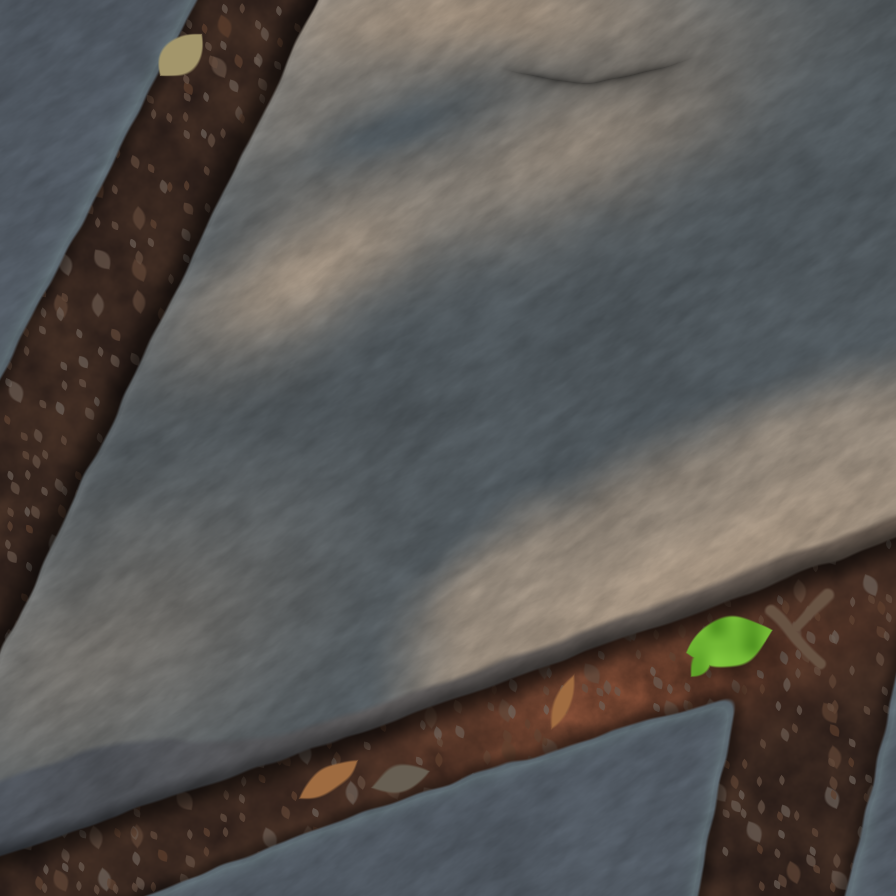
Write a Shadertoy shader that draws this texture.

```glsl
float hash(vec2 p) {
    vec3 q = fract(vec3(p.xyx) * 0.1031);
    q += dot(q, q.yzx + 33.33);
    return fract((q.x + q.y) * q.z);
}

float noise(vec2 p) {
    vec2 i = floor(p), f = fract(p);
    f = f * f * (3.0 - 2.0 * f);
    return mix(mix(hash(i), hash(i + vec2(1, 0)), f.x),
               mix(hash(i + vec2(0, 1)), hash(i + vec2(1, 1)), f.x), f.y);
}

float fbm(vec2 p) {
    float sum = 0.0, amp = 0.5;
    for (int i = 0; i < 5; i++) {
        sum += amp * noise(p);
        p = mat2(1.6, 1.2, -1.2, 1.6) * p + 7.3;
        amp *= 0.5;
    }
    return sum;
}

vec2 rotate(vec2 p, float a) {
    float c = cos(a), s = sin(a);
    return vec2(c * p.x + s * p.y, c * p.y - s * p.x);
}

// Signed distance to a line, positive on the left of a -> b
float leftOf(vec2 p, vec2 a, vec2 b) {
    vec2 d = normalize(b - a), q = p - a;
    return d.x * q.y - d.y * q.x;
}

float segment(vec2 p, vec2 a, vec2 b) {
    vec2 d = b - a;
    return length(p - a - d * clamp(dot(p - a, d) / dot(d, d), 0.0, 1.0));
}

float smoothMin(float a, float b, float k) {
    float h = max(k - abs(a - b), 0.0) / k;
    return min(a, b) - h * h * k * 0.25;
}

float cover(float d) { return smoothstep(-0.002, 0.002, d); }

float glow(vec2 p, vec2 center, vec2 radius, float angle) {
    vec2 q = rotate(p - center, angle) / radius;
    return exp(-dot(q, q));
}

// Pointed leaf, positive inside
float leaf(vec2 p, vec2 center, vec2 size, float angle) {
    vec2 q = rotate(p - center, angle) / size;
    return (1.0 - q.x * q.x - abs(q.y)) * size.y;
}

vec3 soil(vec2 p, float lowerEdge) {
    vec3 col = mix(vec3(0.13, 0.09, 0.08), vec3(0.30, 0.21, 0.16), fbm(p * 28.0));
    float sun = glow(p, vec2(0.69, 0.225), vec2(0.25, 0.065), 0.32);
    col = mix(col, vec3(0.50, 0.29, 0.20) * (0.6 + 0.7 * fbm(p * 45.0)), sun * 0.85);
    // Scattered chips and pebbles
    for (int layer = 0; layer < 3; layer++) {
        float scale = 22.0 + 14.0 * float(layer);
        vec2 g = p * scale, id = floor(g) + float(layer) * 31.0;
        float h = hash(id);
        vec2 center = 0.35 + 0.3 * vec2(hash(id + 5.1), hash(id + 9.7));
        float chip = leaf(fract(g), center, vec2(0.30, 0.07 + 0.12 * h), 0.2 + h * 2.0);
        vec3 tint = mix(vec3(0.36, 0.24, 0.17), vec3(0.43, 0.39, 0.36), hash(id + 2.4));
        col = mix(col, tint, smoothstep(-0.03, 0.05, chip) * step(0.68, h) * 0.7);
    }
    // Shade cast under the large slab
    return col * mix(0.45, 1.0, smoothstep(0.0, 0.035, lowerEdge));
}

vec3 stone(vec2 p, vec3 base) {
    vec2 q = rotate(p, 0.6);
    float streak = fbm(q * vec2(35.0, 95.0)) - 0.48;
    float blotch = fbm(p * 9.0) - 0.48;
    return base * (1.0 + 0.26 * streak + 0.20 * blotch);
}

// Dappled sunlight on the large slab
float sunlight(vec2 p) {
    p += 0.035 * (vec2(fbm(p * 9.0), fbm(p * 9.0 + 20.0)) - 0.48);
    float band = 0.80 * glow(p, vec2(0.34, 0.69), vec2(0.16, 0.058), 0.5);
    band += 0.72 * glow(p, vec2(0.65, 0.835), vec2(0.18, 0.075), 0.38);
    band += 0.95 * glow(p, vec2(0.54, 0.99), vec2(0.24, 0.065), 0.0);
    band += 0.42 * glow(p, vec2(0.34, 0.87), vec2(0.13, 0.12), 0.5);
    band -= 0.35 * glow(p, vec2(0.42, 0.85), vec2(0.10, 0.03), 0.35);
    float t = p.x - 0.44;
    float border = 0.33 + 0.79 * t - 0.56 * t * t;
    float lower = smoothstep(-0.025, 0.065, border - p.y) * smoothstep(0.41, 0.53, p.x);
    lower *= 0.72 + 0.30 * glow(p, vec2(0.80, 0.36), vec2(0.30, 0.07), 0.38);
    float dim = 0.42 * glow(p, vec2(0.11, 0.27), vec2(0.24, 0.14), 0.5);
    return clamp(band + lower + dim, 0.0, 1.05);
}

void mainImage(out vec4 fragColor, in vec2 fragCoord) {
    vec2 uv = fragCoord / iResolution.xy;
    vec2 p = uv + 0.005 * (vec2(noise(uv * 32.0), noise(uv * 32.0 + 40.0)) - 0.5);

    // Slab outlines
    float westEdge = leftOf(p, vec2(0.354, 1.0), vec2(0.0, 0.271));
    float southEdge = p.y - (0.045 + 0.335 * p.x + 0.02 * p.x * p.x);
    float mainSlab = min(westEdge, southEdge);
    float leftSlab = leftOf(p, vec2(0.0, 0.577), vec2(0.219, 1.0));
    float t = p.x - 0.163;
    float lowSlab = smoothMin(0.405 * t - 0.1 * t * t - p.y,
                              leftOf(p, vec2(0.777, 0.0), vec2(0.823, 0.223)), 0.02);
    float rightSlab = leftOf(p, vec2(1.0, 0.245), vec2(0.944, 0.0));

    vec3 col = soil(uv, -mainSlab);

    // Shaded neighbouring slabs with paler rims
    float others = max(leftSlab, max(lowSlab, rightSlab));
    vec3 shaded = stone(uv, vec3(0.305, 0.335, 0.37));
    shaded += vec3(0.06, 0.08, 0.07) * exp(-abs(others - 0.006) * 130.0);
    col *= mix(0.65, 1.0, smoothstep(0.0, 0.018, -others));
    col = mix(col, shaded, cover(others));

    // Large slab, its side face and crack
    vec3 base = mix(vec3(0.30, 0.33, 0.35), vec3(0.625, 0.56, 0.49), sunlight(uv));
    vec3 top = stone(uv, base);
    float crackY = 0.909 + 1.9 * (uv.x - 0.65) * (uv.x - 0.65);
    float crackSpan = smoothstep(0.55, 0.60, uv.x) * smoothstep(0.79, 0.73, uv.x);
    top *= 1.0 - 0.42 * crackSpan * exp(-abs(p.y - crackY) * 190.0);
    float faceHeight = 0.024 + 0.06 * smoothstep(0.34, 0.10, uv.x);
    vec3 face = stone(uv, mix(vec3(0.29, 0.31, 0.34), vec3(0.39, 0.34, 0.30), uv.x));
    face *= mix(0.6, 1.0, smoothstep(0.0, 0.022, southEdge));
    top = mix(face, top, smoothstep(-0.005, 0.005, southEdge - faceHeight));
    top += 0.05 * exp(-abs(westEdge - 0.005) * 160.0);
    col = mix(col, top, cover(mainSlab));

    // Fallen leaves, straw and twig
    col *= 1.0 - 0.4 * glow(uv, vec2(0.82, 0.262), vec2(0.05, 0.02), 0.25);
    float green = max(leaf(p, vec2(0.814, 0.284), vec2(0.050, 0.029), 0.25),
                      leaf(p, vec2(0.782, 0.262), vec2(0.020, 0.010), 0.9));
    vec3 greenTint = mix(vec3(0.32, 0.58, 0.13), vec3(0.52, 0.80, 0.25), noise(uv * 50.0));
    col = mix(col, greenTint, cover(green));
    float pale = leaf(p, vec2(0.202, 0.939), vec2(0.034, 0.020), 0.8);
    col = mix(col, vec3(0.64, 0.59, 0.42), cover(pale));
    float straw = max(leaf(p, vec2(0.628, 0.216), vec2(0.032, 0.009), 1.15),
                      leaf(p, vec2(0.367, 0.130), vec2(0.038, 0.014), 0.55));
    col = mix(col, vec3(0.62, 0.42, 0.25), cover(straw));
    float chip = leaf(p, vec2(0.447, 0.131), vec2(0.034, 0.014), 0.25);
    col = mix(col, vec3(0.40, 0.37, 0.32), cover(chip));
    float twig = min(segment(p, vec2(0.86, 0.32), vec2(0.915, 0.26)),
                     segment(p, vec2(0.89, 0.30), vec2(0.925, 0.335)));
    col = mix(col, vec3(0.40, 0.32, 0.26), cover(0.006 - twig));

    fragColor = vec4(clamp(col, 0.0, 1.0), 1.0);
}
```
